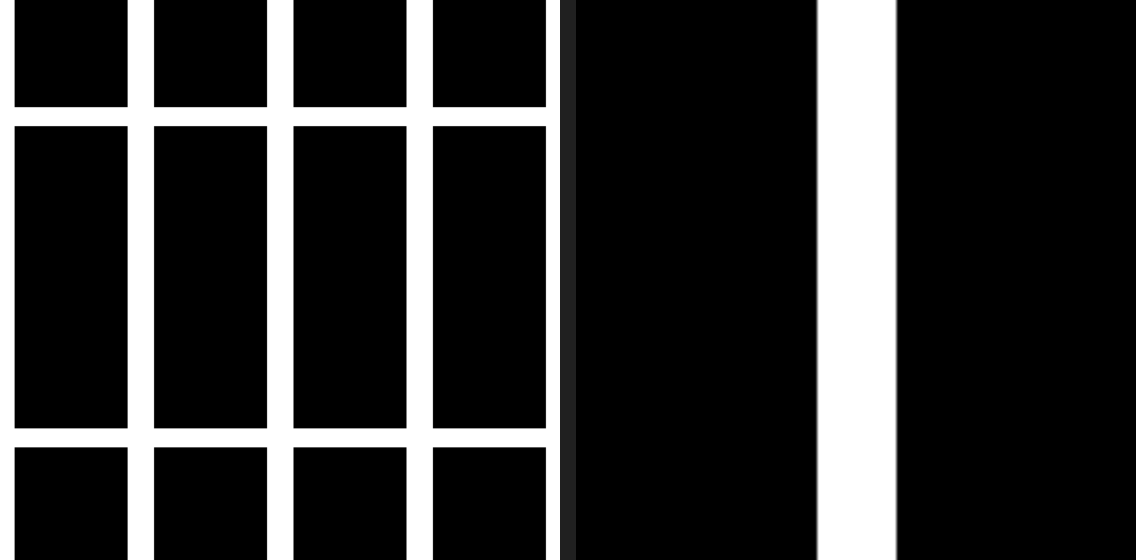
Left: the whole. Right: its middle third, enlarged.
Reproduce this pattern procedurally as a WebGL 2 fragment shader.

```glsl
#version 300 es
precision highp float;
// Tall black panels in a regular grid, parted by white bars.

uniform vec2 u_resolution;
out vec4 outColor;

const vec3 PANEL_COLOR = vec3(0.0);
const vec3 BAR_COLOR = vec3(1.0);
const vec2 PITCH = vec2(0.2490, 0.5736);         // spacing of panel centers
const vec2 PANEL_SIZE = vec2(0.2018, 0.5397);    // width and height of a panel
const vec2 FIRST_CENTER = vec2(0.1270, 0.5049);  // center of one panel
const float EDGE_SOFTNESS = 0.0028;              // width of the edge blend

// Signed distance along each axis to the sides of the nearest panel
vec2 panelSides(vec2 p) {
    vec2 local = (fract((p - FIRST_CENTER) / PITCH + 0.5) - 0.5) * PITCH;
    return abs(local) - 0.5 * PANEL_SIZE;
}

void main() {
    vec2 uv = gl_FragCoord.xy / u_resolution;

    // Blend over at least one pixel so that edges stay smooth
    vec2 halfBlend = 0.5 * max(vec2(EDGE_SOFTNESS), 1.0 / u_resolution);
    vec2 inside = 1.0 - smoothstep(-halfBlend, halfBlend, panelSides(uv));

    // A panel shows where the column and the row overlap
    outColor = vec4(mix(BAR_COLOR, PANEL_COLOR, inside.x * inside.y), 1.0);
}
```
